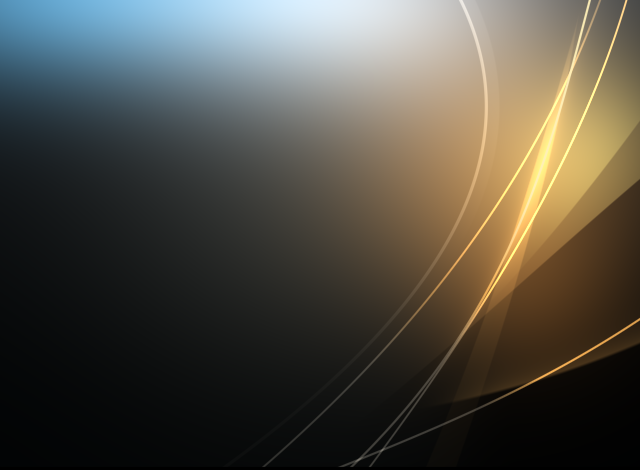
Reproduce this background procedurally as a Shadertoy shader.

```glsl
// Soft blue, white and amber light behind translucent folds and fine glowing strands.

// Canvas proportions: x spans 0..ASPECT, y spans 0..1
const float ASPECT = 1.3617;
const float FAN_START = 0.709;   // where the fan and floor curves begin in x
const float FAN_SPAN = 0.6525;

// Ambient colours
const vec3 FLOOR_TINT = vec3(0.005, 0.012, 0.015);
const vec3 CEILING_TINT = vec3(0.11, 0.13, 0.15);
const vec3 BLUE = vec3(0.18, 0.42, 0.56);
const vec3 WHITE = vec3(0.62, 0.63, 0.65);
const vec3 GREY = vec3(0.17, 0.17, 0.155);
const vec3 ORANGE = vec3(0.45, 0.28, 0.11);
const vec3 BROWN = vec3(0.20, 0.11, 0.03);
const vec3 GOLD = vec3(0.36, 0.36, 0.19);

// Strand colours
const vec3 PALE = vec3(0.75, 0.72, 0.66);
const vec3 AMBER = vec3(1.00, 0.72, 0.34);
const vec3 HOT = vec3(1.00, 0.94, 0.72);

// Curves hold four heights at t = 0, 1/3, 2/3 and 1
const vec4 ARC = vec4(0.470, 0.844, 1.023, 0.980);
const vec4 OUTER = vec4(0.553, 0.885, 1.121, 1.277);
const vec4 BEAM = vec4(0.741, 1.009, 1.160, 1.255);
const vec4 INNER = vec4(0.782, 1.014, 1.202, 1.333);
const vec4 SHEET_LEFT = vec4(0.904, 1.034, 1.144, 1.241);
const vec4 SHEET_RIGHT = vec4(0.968, 1.078, 1.170, 1.236);
const vec4 FAN_UPPER = vec4(0.092, 0.246, 0.468, 0.743);
const vec4 FAN_LOWER = vec4(0.060, 0.238, 0.429, 0.619);
const vec4 FLOOR_EDGE = vec4(0.105, 0.137, 0.191, 0.270);
const vec4 FLOOR_LINE = vec4(0.000, 0.090, 0.193, 0.321);

// Cubic through the four heights
float curve(vec4 h, float t) {
    float a = t - 1.0 / 3.0, b = t - 2.0 / 3.0, c = t - 1.0;
    return dot(h, vec4(-4.5 * a * b * c, 13.5 * t * b * c,
                       -13.5 * t * a * c, 4.5 * t * a * b));
}

// Signed distance to a curve, corrected for its slope
float curveDistance(vec4 h, float t, float across, float span) {
    float slope = (curve(h, t + 0.01) - curve(h, t - 0.01)) / (0.02 * span);
    return (across - curve(h, t)) / sqrt(1.0 + slope * slope);
}

float glow(vec2 p, vec2 center, vec2 size) {
    vec2 d = (p - center) / size;
    return exp(-dot(d, d));
}

float side(float d, float blur) {
    return smoothstep(-blur, blur, d);
}

float strand(float d, float halfWidth, float pixel) {
    return 1.0 - smoothstep(halfWidth - 0.5 * pixel, halfWidth + pixel, abs(d));
}

void mainImage(out vec4 fragColor, in vec2 fragCoord) {
    vec2 p = fragCoord / iResolution.xy * vec2(ASPECT, 1.0);
    float pixel = 1.0 / iResolution.y;
    float t = (p.x - FAN_START) / FAN_SPAN;

    // Ambient light
    vec3 color = mix(FLOOR_TINT, CEILING_TINT, p.y * p.y);
    color += BLUE * glow(p, vec2(0.12, 1.02), vec2(0.45, 0.20));
    color += WHITE * glow(p, vec2(0.74, 1.02), vec2(0.45, 0.25));
    color += GREY * glow(p, vec2(0.71, 0.645), vec2(0.50, 0.45));
    color += ORANGE * glow(p, vec2(1.08, 0.645), vec2(0.33, 0.30));

    // Golden fan with two stepped edges
    float upper = side(curveDistance(FAN_UPPER, t, p.y, FAN_SPAN), pixel);
    float lower = side(curveDistance(FAN_LOWER, t, p.y, FAN_SPAN), pixel);
    float fanFade = smoothstep(0.0, 0.35, t);
    color += GOLD * glow(p, vec2(1.27, 0.65), vec2(0.20, 0.20))
           * mix(1.0, 0.55 * lower + 0.45 * upper, fanFade);
    color += BROWN * glow(p, vec2(1.14, 0.36), vec2(0.20, 0.19));
    color *= mix(1.0, 0.78, (1.0 - lower) * fanFade);

    // Dark floor under a thin lit fold
    float floorDistance = curveDistance(FLOOR_EDGE, t, p.y, FAN_SPAN);
    float floorFade = smoothstep(0.25, 0.6, t);
    float above = side(floorDistance, 2.0 * pixel);
    color *= mix(1.0, 0.38, (1.0 - above) * floorFade);
    color += 0.16 * AMBER * above * exp(-max(floorDistance, 0.0) / 0.03) * floorFade;

    // Translucent upright sheets
    float beam = curveDistance(BEAM, p.y, p.x, 1.0);
    float sheetLeft = curveDistance(SHEET_LEFT, p.y, p.x, 1.0);
    float sheetRight = curveDistance(SHEET_RIGHT, p.y, p.x, 1.0);
    float sheet = side(sheetLeft, pixel) * (1.0 - side(sheetRight, pixel));
    float heat = exp(-pow((p.y - 0.62) / 0.26, 2.0));
    color += sheet * (0.025 + 0.16 * heat) * AMBER;
    float arc = curveDistance(ARC, p.y, p.x, 1.0);
    color += 0.025 * side(arc, pixel) * (1.0 - side(arc - 0.028, pixel))
           * smoothstep(0.4, 0.8, p.y);

    // Fine strands, hottest in the middle of their height
    vec3 heated = mix(PALE, AMBER, smoothstep(0.2, 0.4, p.y));
    float rise = smoothstep(0.22, 0.42, p.y);
    float outer = curveDistance(OUTER, p.y, p.x, 1.0);
    float inner = curveDistance(INNER, p.y, p.x, 1.0);
    float floorLine = curveDistance(FLOOR_LINE, t, p.y, FAN_SPAN);
    color += PALE * strand(arc, 0.0028, pixel) * mix(0.03, 0.22, smoothstep(0.1, 0.8, p.y));
    color += heated * strand(outer, 0.0015, pixel) * (0.22 + 0.35 * heat);
    color += heated * strand(inner, 0.0014, pixel) * mix(0.28, 0.75, rise);
    color += 0.22 * AMBER * exp(-abs(beam) / 0.018) * heat;
    color = mix(color, mix(heated, HOT, smoothstep(0.35, 0.6, p.y)),
                strand(beam, 0.0018, pixel) * mix(0.3, 0.95, rise));
    color += mix(PALE * 0.28, AMBER * 0.7, smoothstep(0.45, 0.7, t))
           * strand(floorLine, 0.0017, pixel) * smoothstep(-0.02, 0.02, t);

    // Narrow dark band along the bottom
    color *= smoothstep(0.005, 0.008, p.y);
    fragColor = vec4(clamp(color, 0.0, 1.0), 1.0);
}
```
